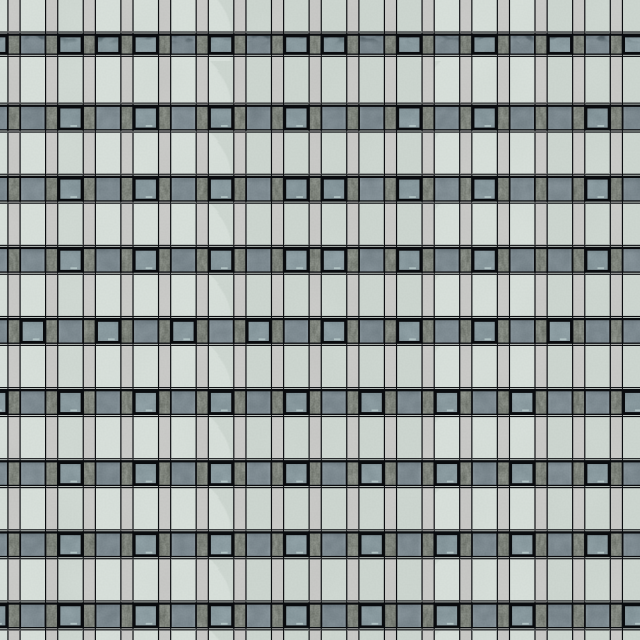
A WebGL 1 fragment shader for this pattern:

```glsl
precision highp float;
// Curtain-wall facade: 17 bays by 9 storeys of pale panels, grey piers and window bands.
// Each cell is layered from box-filtered rectangles; parity rules choose the framed
// sashes, and gradient noise adds faint reflections, stains and grain.
uniform vec2 u_resolution;

float pixelSize;

vec2 hashGradient(vec2 i) {
  float a = 6.2832 * fract(sin(dot(i, vec2(127.1, 311.7))) * 4375.85);
  return vec2(cos(a), sin(a));
}

float hash(vec2 i) {
  return fract(sin(dot(i, vec2(41.3, 289.1))) * 4375.85);
}

float gradientNoise(vec2 p) {
  vec2 i = floor(p), f = fract(p);
  vec2 s = f * f * f * (f * (f * 6.0 - 15.0) + 10.0);
  vec2 e = vec2(1.0, 0.0);
  float a = dot(hashGradient(i), f);
  float b = dot(hashGradient(i + e.xy), f - e.xy);
  float c = dot(hashGradient(i + e.yx), f - e.yx);
  float d = dot(hashGradient(i + e.xx), f - e.xx);
  return mix(mix(a, b, s.x), mix(c, d, s.x), s.y);
}

// Share of the pixel at x that lies between lo and hi
float span(float x, float lo, float hi) {
  float h = 0.5 * pixelSize;
  return clamp((min(x + h, hi) - max(x - h, lo)) / pixelSize, 0.0, 1.0);
}

float line(float x, float centre, float width) {
  return span(x, centre - 0.5 * width, centre + 0.5 * width);
}

// 1 where a bay holds a dark-framed sash: alternate bays, with shifts of rhythm
float framedSash(float bay, float storey) {
  float shift = 0.0;
  if (storey == 4.0) shift = 1.0;
  if (storey > 4.0 && bay > 7.0) shift = 1.0;
  if (storey > 4.0 && storey < 8.0 && bay > 13.0) shift = 0.0;
  if (mod(storey, 3.0) == 0.0 && storey < 4.0 && bay > 14.0) shift = 1.0;
  float framed = mod(bay + shift, 2.0);
  if (storey == 4.0 && bay == 16.0) framed = 0.0;
  if (storey == 7.0 && bay == 8.0) framed = 0.0;
  if (storey == 8.0 && bay == 2.0) framed = 1.0;
  return framed;
}

void main() {
  // The canvas is 768 units wide and high
  vec2 p = gl_FragCoord.xy / u_resolution * 768.0;
  pixelSize = 768.0 / min(u_resolution.x, u_resolution.y);
  vec2 pitch = vec2(768.0 / 17.0, 768.0 / 9.0);
  vec2 shifted = p - vec2(16.8, 0.0);
  vec2 cell = floor(shifted / pitch);
  vec2 q = shifted - cell * pitch;
  float bay = mod(cell.x, 17.0), storey = cell.y;
  float topStorey = step(7.5, storey);
  float lift = 5.5 * topStorey;
  float grain = gradientNoise(p * 0.43);
  float cloud = gradientNoise(p * 0.018 + 7.3);

  // Pale panels with broad, curved reflections
  float rise = clamp((q.y - 46.0) / 52.0 + step(q.y, 12.0) * 1.6, 0.0, 1.0);
  float bend = 28.0 * (1.0 - rise * rise);
  float bright = 1.0 - smoothstep(-2.0, 2.0, p.x - 249.0 - bend);
  bright += smoothstep(-2.0, 2.0, p.x - 532.0 + bend) * (1.0 - smoothstep(638.0, 650.0, p.x));
  bright *= bay == 1.0 ? 0.35 : 1.0;
  bright += 0.35 * cloud + 0.25 * (hash(vec2(bay, 3.0)) - 0.5);
  vec3 panel = mix(vec3(0.796, 0.832, 0.808), vec3(0.839, 0.871, 0.850), clamp(bright, 0.0, 1.0));
  vec3 pier = vec3(0.782, 0.784, 0.774) + 0.015 * cloud;
  vec3 color = mix(pier, panel, span(q.x, 7.3, 37.9)) + 0.012 * grain;

  // Joints beside the piers and thin rails above and below the windows
  vec3 ink = vec3(0.035, 0.042, 0.055);
  float joint = max(line(q.x, 7.3, 1.4), line(q.x, 37.9, 1.4));
  float rail = max(line(q.y, 12.2 + lift, 1.4), line(q.y, 46.9, 1.3));
  color = mix(color, ink, max(joint, rail));

  // Dark window band with stained piers between the openings
  color = mix(color, ink, span(q.y, 14.0 + lift, 45.2));
  float opening = span(q.y, 15.6 + lift, 42.4);
  float stain = gradientNoise(p * vec2(0.22, 0.09));
  vec3 bandPier = vec3(0.49, 0.51, 0.48) + 0.09 * stain + 0.06 * grain;
  bandPier += 0.03 * (hash(cell) - 0.5);
  color = mix(color, bandPier, opening * (1.0 - span(q.x, 6.4, 38.8)));

  // Glass, inset and slightly lighter behind a framed sash
  float framed = framedSash(bay, storey);
  float inset = 1.9 * framed;
  float pane = span(q.x, 8.5 + inset, 36.7 - inset)
             * span(q.y, 15.6 + lift + inset, 42.4 - inset);
  vec3 glass = mix(vec3(0.485, 0.535, 0.560), vec3(0.535, 0.600, 0.620), framed);
  glass += 0.03 * (hash(cell + 5.0) - 0.5) + 0.04 * gradientNoise(p * 0.08) + 0.02 * grain;
  glass -= 0.04 * smoothstep(36.0, 42.0, q.y);
  glass += 0.03 * smoothstep(10.0, 14.0, abs(q.x - 22.6)) * (1.0 - framed);
  float smudge = smoothstep(0.0, 0.4, gradientNoise(p * vec2(0.07, 0.13)));
  glass -= 0.14 * topStorey * smudge * smoothstep(30.0, 42.0, q.y);
  color = mix(color, glass, pane);

  // Small pale catch at the foot of each framed sash
  float catchBar = span(q.x, 22.5, 30.5) * span(q.y, 18.4, 20.6);
  color = mix(color, vec3(0.72, 0.79, 0.79), 0.85 * catchBar * framed * (1.0 - topStorey));

  gl_FragColor = vec4(color, 1.0);
}
```
